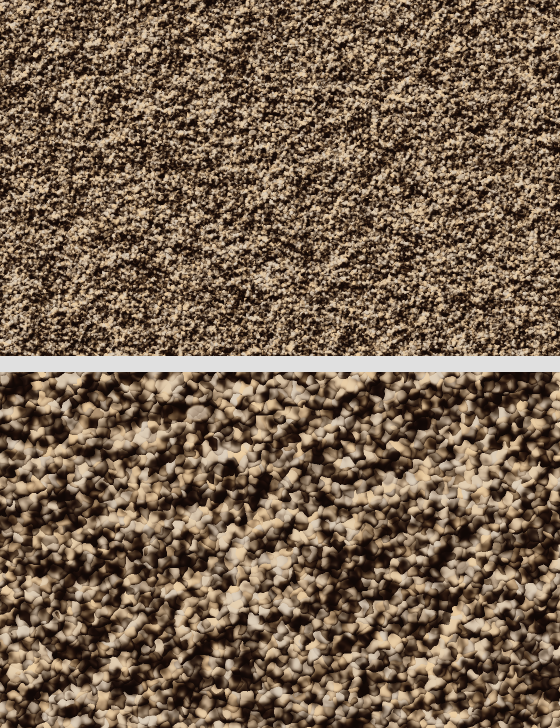
Top, the full canvas; bottom, a detail of the centre.
Write a Shadertoy shader that draws this texture.

```glsl
// Coarse sandy soil in hard sunlight: crumbly relief from gradient noise, lit by
// its slope toward the sun, covered in uneven grains and a few pale pebbles.
// The light level is spread evenly over a ramp from deep shadow to pale sand.

#define GRAIN_CELLS 128.0   // grains per canvas height
#define CLUMP_CELLS 11.0    // largest clumps per canvas height
#define PEBBLE_CELLS 15.0   // pebble cells per canvas height
#define PEBBLE_CHANCE 0.10  // share of cells that hold a pebble
#define SUN vec2(-0.45, 0.89)
#define SHADOW_REACH 0.0125 // length of the slope probe
#define SLOPE_GAIN 1.35
#define HEIGHT_GAIN 0.9
#define EXPOSURE -0.07      // shift of the light level
#define CONTRAST 2.3
#define TINT_AMOUNT 0.15
#define GRAIN_WARP 0.7      // raggedness of the grain outlines

vec3 hash3(vec2 cell) {
    vec3 q = fract(cell.xyx * vec3(0.1031, 0.1030, 0.0973));
    q += dot(q, q.yxz + 33.33);
    return fract((q.xxy + q.yzz) * q.zyx);
}

float cornerSlope(vec2 cell, vec2 corner, vec2 f) {
    float angle = 6.2832 * hash3(cell + corner).x;
    return dot(vec2(cos(angle), sin(angle)), f - corner);
}

float gradientNoise(vec2 p) {
    vec2 cell = floor(p), f = p - cell;
    vec2 w = f * f * f * (f * (f * 6.0 - 15.0) + 10.0);
    float low = mix(cornerSlope(cell, vec2(0, 0), f), cornerSlope(cell, vec2(1, 0), f), w.x);
    float high = mix(cornerSlope(cell, vec2(0, 1), f), cornerSlope(cell, vec2(1, 1), f), w.x);
    return mix(low, high, w.y);
}

// Height of the clumps and crumbs
float relief(vec2 p) {
    const mat2 turn = mat2(0.8, 0.6, -0.6, 0.8);
    vec2 q = p * vec2(1.0, 1.08) * CLUMP_CELLS + 40.0;
    float height = 0.0, amplitude = 0.8;
    for (int i = 0; i < 4; i++) {
        height += amplitude * gradientNoise(q);
        q = turn * q * 2.15 + 17.3;
        amplitude *= 0.93;
    }
    return height;
}

// Nearest grain: x = light on it, y = its tint
vec2 grains(vec2 p) {
    vec2 q = p * GRAIN_CELLS + 60.0;
    q += GRAIN_WARP * vec2(gradientNoise(q * 0.9), gradientNoise(q * 0.9 + 31.7));
    vec2 cell = floor(q), toCenter = vec2(0.0);
    float nearest = 9.0;
    vec3 traits = vec3(0.5);
    for (int y = -1; y <= 1; y++)
    for (int x = -1; x <= 1; x++) {
        vec2 neighbour = cell + vec2(x, y);
        vec3 rnd = hash3(neighbour);
        vec2 offset = q - neighbour - rnd.xy;
        float dist = length(offset) * mix(0.75, 1.3, rnd.z);
        if (dist < nearest) {
            nearest = dist;
            toCenter = offset;
            traits = hash3(neighbour + 71.0);
        }
    }
    float light = 1.5 * (traits.x - 0.5) + 1.1 * dot(toCenter, SUN) + 1.4 * (0.45 - nearest);
    return vec2(light, traits.y - 0.5);
}

// Sparse stones: x = coverage, y = light on the stone
vec2 pebbles(vec2 p) {
    vec2 q = p * PEBBLE_CELLS + 20.0;
    vec2 cell = floor(q);
    vec3 place = hash3(cell), shape = hash3(cell + 133.0);
    vec2 d = q - cell - 0.25 - 0.5 * place.xy;
    float angle = 3.1416 * shape.x, radius = mix(0.08, 0.17, shape.y * shape.y);
    vec2 axis = vec2(cos(angle), sin(angle));
    vec2 local = vec2(dot(d, axis), 1.5 * dot(d, vec2(-axis.y, axis.x))) / radius;
    float cover = step(place.z, PEBBLE_CHANCE) * (1.0 - smoothstep(0.7, 1.1, length(local)));
    return vec2(cover, 0.4 + 0.6 * shape.z + 0.5 * dot(d, SUN) / radius);
}

// Shadow to pale sand, placed by the share of each tone
vec3 soilRamp(float t) {
    vec3 tones[6] = vec3[6](
        vec3(0.12, 0.06, 0.04), vec3(0.25, 0.17, 0.11), vec3(0.41, 0.32, 0.23),
        vec3(0.56, 0.47, 0.37), vec3(0.71, 0.61, 0.50), vec3(0.84, 0.75, 0.63));
    float stops[6] = float[6](0.08, 0.245, 0.425, 0.62, 0.81, 0.94);
    vec3 color = tones[0] * mix(0.5, 1.0, min(t / stops[0], 1.0));
    for (int i = 1; i < 6; i++) {
        float blend = (t - stops[i - 1]) / (stops[i] - stops[i - 1]);
        color = mix(color, tones[i], clamp(blend, 0.0, i == 5 ? 1.5 : 1.0));
    }
    return color;
}

vec3 soil(vec2 p) {
    float height = relief(p);
    float slope = height - relief(p + SUN * SHADOW_REACH);
    vec2 grain = grains(p), pebble = pebbles(p);
    float light = SLOPE_GAIN * slope + HEIGHT_GAIN * height + grain.x + EXPOSURE;
    light = mix(light, pebble.y + 0.25 * grain.x, pebble.x);
    float tone = 1.0 / (1.0 + exp(-CONTRAST * light));
    float tint = TINT_AMOUNT * mix(grain.y, -0.3, pebble.x);
    return soilRamp(tone) * (1.0 + tint * vec3(0.5, 0.0, -1.0));
}

void mainImage(out vec4 fragColor, in vec2 fragCoord) {
    // Four samples per pixel smooth the grain edges
    vec3 color = vec3(0.0);
    for (int i = 0; i < 4; i++) {
        vec2 jitter = 0.5 * (vec2(i % 2, i / 2) - 0.5);
        color += 0.25 * soil((fragCoord + jitter) / iResolution.y);
    }
    fragColor = vec4(clamp(color, 0.0, 1.0), 1.0);
}
```
